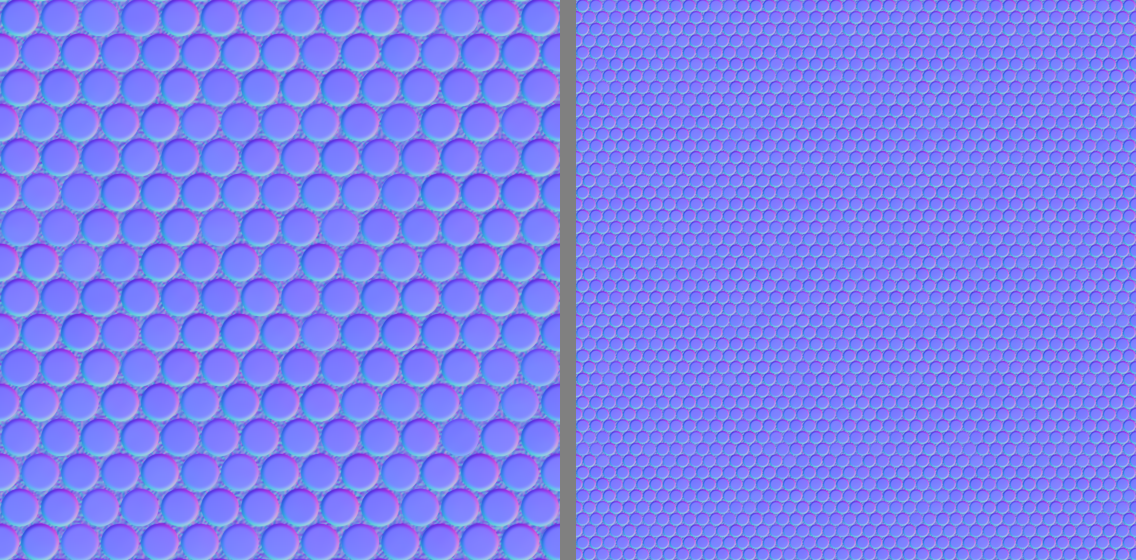
Left: one tile. Right: repeated 3 by 3.
A Shadertoy shader for this texture map:

```glsl
// Tangent-space normal map of round penny tiles set in fine grout, seamless.

const float COLUMNS = 14.0;
const float ROWS = 16.0;
const float RADIUS = 0.468;      // tile radius, in column widths
const float FACE_DOME = 0.07;    // gentle bulge of the tile face
const float GROUT_ROUGHNESS = 0.42;

// Integer hash: three values in 0..1 for a whole-number cell and a seed.
vec3 hash3(vec2 cell, float seed) {
    uvec3 v = uvec3(cell.x, cell.y, seed) * 1664525u + 1013904223u;
    v.x += v.y * v.z; v.y += v.z * v.x; v.z += v.x * v.y;
    v ^= v >> 16u;
    v.x += v.y * v.z; v.y += v.z * v.x; v.z += v.x * v.y;
    return vec3(v >> 8u) / 16777216.0;
}

// Value noise that wraps after a whole number of cells.
float wrapNoise(vec2 uv, float cells, float seed) {
    vec2 p = uv * cells;
    vec2 i = floor(p);
    vec2 f = p - i;
    f = f * f * (3.0 - 2.0 * f);
    vec2 a = mod(i, cells);
    vec2 b = mod(i + 1.0, cells);
    float low = mix(hash3(a, seed).x, hash3(vec2(b.x, a.y), seed).x, f.x);
    float high = mix(hash3(vec2(a.x, b.y), seed).x, hash3(b, seed).x, f.x);
    return mix(low, high, f.y);
}

// Downhill direction of the noise, measured over one noise cell.
vec2 noiseSlope(vec2 uv, float cells, float seed) {
    vec2 e = vec2(0.5 / cells, 0.0);
    return vec2(wrapNoise(uv - e.xy, cells, seed) - wrapNoise(uv + e.xy, cells, seed),
                wrapNoise(uv - e.yx, cells, seed) - wrapNoise(uv + e.yx, cells, seed));
}

// Offset from the nearest tile centre (xy) and that tile's wrapped id (zw).
vec4 nearestTile(vec2 uv) {
    vec2 p = uv * COLUMNS;
    float rowHeight = COLUMNS / ROWS;
    float baseRow = floor(uv.y * ROWS);
    vec4 nearest = vec4(9.0);
    for (int k = -1; k <= 1; k++) {
        float row = baseRow + float(k);
        float stagger = 0.5 * mod(row, 2.0);
        float column = floor(p.x - stagger + 0.5);
        vec2 id = mod(vec2(column, row), vec2(COLUMNS, ROWS));
        vec2 jitter = (hash3(id, 3.0).xy - 0.5) * 0.008;
        vec2 centre = vec2(column + stagger, (row + 0.5) * rowHeight) + jitter;
        vec2 offset = p - centre;
        if (dot(offset, offset) < dot(nearest.xy, nearest.xy)) nearest = vec4(offset, id);
    }
    return nearest;
}

// Outward steepness of a tile: domed face, then a rounded rim.
float tileSteepness(float r, float rimStrength) {
    float rim = smoothstep(0.66, 1.02, r);
    return FACE_DOME * r + rimStrength * rim * mix(rim, 1.0, 0.2);
}

// Fine grout slope from two sizes of grain.
vec2 groutSlope(vec2 uv) {
    return GROUT_ROUGHNESS * (0.6 * noiseSlope(uv, 150.0, 11.0) + noiseSlope(uv, 256.0, 12.0));
}

// Pack a slope as a normal colour, with green pointing down.
vec3 encodeNormal(vec2 slope) {
    vec3 normal = normalize(vec3(slope.x, -slope.y, 1.0));
    return normal * 0.5 + 0.5;
}

void mainImage(out vec4 fragColor, in vec2 fragCoord) {
    vec2 uv = fragCoord / iResolution.xy;
    float pixel = COLUMNS / min(iResolution.x, iResolution.y);

    vec4 tile = nearestTile(uv);
    float dist = length(tile.xy);
    vec2 outward = tile.xy / max(dist, 0.0001);

    // Each tile sits at its own depth and tilt.
    vec3 variation = hash3(tile.zw, 7.0);
    float rimStrength = mix(0.4, 0.98, sqrt(variation.z));
    vec2 tilt = (variation.xy - 0.5) * 0.08;

    // Glazed face and rim
    vec2 tileSlope = outward * tileSteepness(min(dist / RADIUS, 1.0), rimStrength);
    tileSlope += tilt + 0.025 * noiseSlope(uv, 42.0, 21.0);

    // Grout, dipping slightly where it leaves the rim
    float fillet = 1.0 - smoothstep(RADIUS, RADIUS + 0.05, dist);
    vec2 grout = groutSlope(uv) + outward * fillet * 0.3 * rimStrength + vec2(-0.03, -0.06);

    float edge = max(0.018, 0.75 * pixel);
    float groutMask = smoothstep(RADIUS - edge, RADIUS + edge, dist);
    vec3 color = encodeNormal(mix(tileSlope, grout, groutMask));

    // Softer blue in the grout
    color *= mix(vec3(0.99, 0.99, 1.0), vec3(0.98, 0.99, 0.89), groutMask);
    fragColor = vec4(color, 1.0);
}
```
